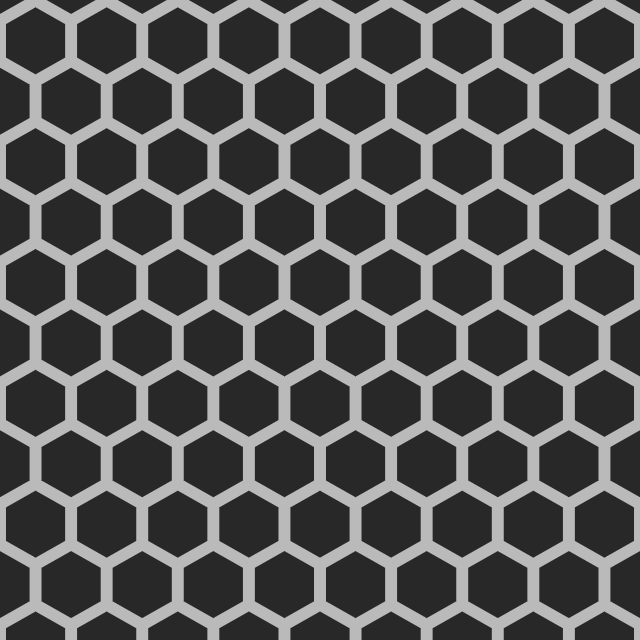
Give the GLSL for this pattern, as a Shadertoy shader.

```glsl
// Honeycomb mesh: dark pointy-top hexagons separated by flat light grey walls.
// Two interleaved rectangular lattices give the nearest cell centre, and a
// hexagonal distance from that centre gives the wall with a smoothed edge.

const float COLUMNS    = 9.0;                // cells across the canvas
const float ROW_PITCH  = 0.0944;             // row spacing, in canvas heights
const vec2  ANCHOR     = vec2(0.5, 0.5586);  // centre of one cell
const float WALL_WIDTH = 0.168;              // in cell widths
const vec3  CELL_COLOR = vec3(0.157);
const vec3  WALL_COLOR = vec3(0.729);

const float SQRT3 = 1.7320508;

// Offset from the nearest hexagon centre; cells are one unit wide.
vec2 nearestCenterOffset(vec2 p) {
    vec2 period = vec2(1.0, SQRT3);
    vec2 a = p - period * round(p / period);
    vec2 shifted = p - 0.5 * period;
    vec2 b = shifted - period * round(shifted / period);
    return dot(a, a) < dot(b, b) ? a : b;
}

// Hexagonal distance from the centre: 0.5 on the cell border.
float hexDistance(vec2 p) {
    p = abs(p);
    return max(p.x, dot(p, vec2(0.5, 0.5 * SQRT3)));
}

void mainImage(out vec4 fragColor, in vec2 fragCoord) {
    vec2 uv = fragCoord / iResolution.xy;

    // Scale to unit-wide cells; the rows are slightly compressed.
    vec2 p = (uv - ANCHOR) * vec2(COLUMNS, 0.5 * SQRT3 / ROW_PITCH);

    // Signed distance to the wall edge, positive inside the wall.
    float edge = hexDistance(nearestCenterOffset(p)) - 0.5 * (1.0 - WALL_WIDTH);

    // Blend over one pixel.
    float pixel = COLUMNS / iResolution.x;
    float wall = clamp(edge / pixel + 0.5, 0.0, 1.0);

    fragColor = vec4(mix(CELL_COLOR, WALL_COLOR, wall), 1.0);
}
```
